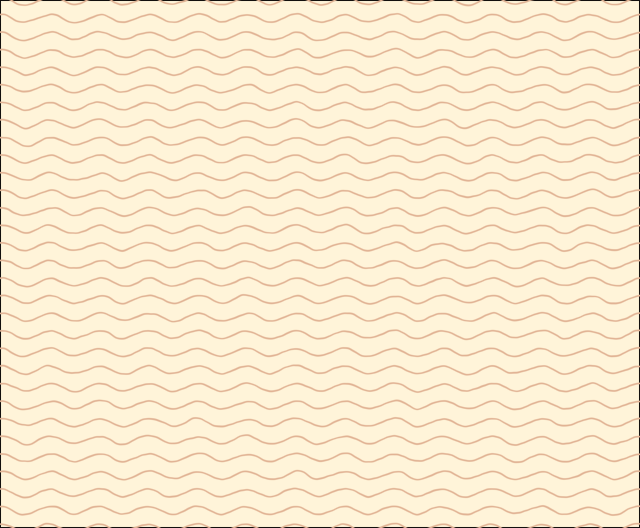
Reproduce this pattern procedurally as a Shadertoy shader.

```glsl
// Rows of thin hand-drawn wavy lines on a cream ground inside a fine dark frame.
// Each row is a skewed cosine whose phase, height and width drift with 1D
// gradient noise seeded by the row; it is drawn by distance to the curve.

const float TAU = 6.2831853;
const float WAVES_ACROSS = 13.04;
const float ROWS_DOWN = 30.04;
const float FIRST_ROW = 0.04;       // offset of the top row, in row pitches
const float FIRST_CREST = 0.02;     // offset of the left crest, in wave periods
const float AMPLITUDE = 0.22;       // in row pitches
const float LINE_WIDTH = 0.0026;    // in canvas widths
const float FRAME_WIDTH = 0.0016;   // in canvas widths

const vec3 CREAM = vec3(1.0, 0.958, 0.85);
const vec3 CLAY = vec3(0.882, 0.702, 0.582);
const vec3 INK = vec3(0.07, 0.06, 0.05);

float hash(vec2 p) {
    vec3 q = fract(p.xyx * vec3(0.1031, 0.1030, 0.0973));
    q += dot(q, q.yzx + 33.33);
    return fract((q.x + q.y) * q.z);
}

// 1D gradient noise, roughly -0.5 to 0.5, independent for each seed
float gradientNoise(float x, float seed) {
    float cell = floor(x);
    float f = x - cell;
    float left = 2.0 * hash(vec2(cell, seed)) - 1.0;
    float right = 2.0 * hash(vec2(cell + 1.0, seed)) - 1.0;
    float fade = f * f * f * (f * (f * 6.0 - 15.0) + 10.0);
    return mix(left * f, right * (f - 1.0), fade);
}

// Height of a row's line in row pitches; x is in wave periods
float waveHeight(float x, float row) {
    float seed = row * 5.0 + 11.0;
    float angle = TAU * (x - FIRST_CREST);
    angle += 0.3 * (hash(vec2(seed, 3.7)) - 0.5);           // row shift
    angle += 0.85 * gradientNoise(x * 1.3, seed);           // uneven spacing
    float swell = 1.0 + 0.45 * gradientNoise(x * 0.9, seed + 1.0);
    float drift = 0.09 * gradientNoise(x * 0.7, seed + 2.0);
    float tremor = 0.045 * gradientNoise(x * 7.0, seed + 3.0);
    // the skew makes the line fall a little faster than it rises
    return AMPLITUDE * swell * cos(angle - 0.1 * cos(angle)) + drift + tremor;
}

// Approximate distance to the nearest wave, in canvas widths
float waveDistance(float x, float y, float row, float period, float pitch) {
    const float STEP = 0.02;
    float rise = waveHeight(x + STEP, row) - waveHeight(x - STEP, row);
    float slope = rise * pitch / (2.0 * STEP * period);
    return abs(y - waveHeight(x, row)) * pitch / sqrt(1.0 + slope * slope);
}

float frameDistance(vec2 p, vec2 size) {
    vec2 edge = min(p, size - p);
    return min(edge.x, edge.y);
}

void mainImage(out vec4 fragColor, in vec2 fragCoord) {
    float pixel = 1.0 / iResolution.x;
    vec2 p = fragCoord * pixel;
    vec2 size = vec2(1.0, iResolution.y * pixel);
    float period = size.x / WAVES_ACROSS;
    float pitch = size.y / ROWS_DOWN;

    // Row cells, counted from the top
    float x = p.x / period;
    float down = (size.y - p.y) / pitch - FIRST_ROW;
    float row = floor(down + 0.5);

    // Frame below, waves above it
    float frame = clamp((FRAME_WIDTH - frameDistance(p, size)) / pixel + 0.5, 0.0, 1.0);
    float halfWidth = 0.5 * LINE_WIDTH * (1.0 + 0.4 * gradientNoise(x * 3.0, row + 300.0));
    float dist = waveDistance(x, row - down, row, period, pitch);
    float line = 1.0 - smoothstep(-0.8, 0.8, (dist - halfWidth) / pixel);

    vec3 color = mix(CREAM, INK, frame);
    color = mix(color, CLAY, line);
    fragColor = vec4(color, 1.0);
}
```
